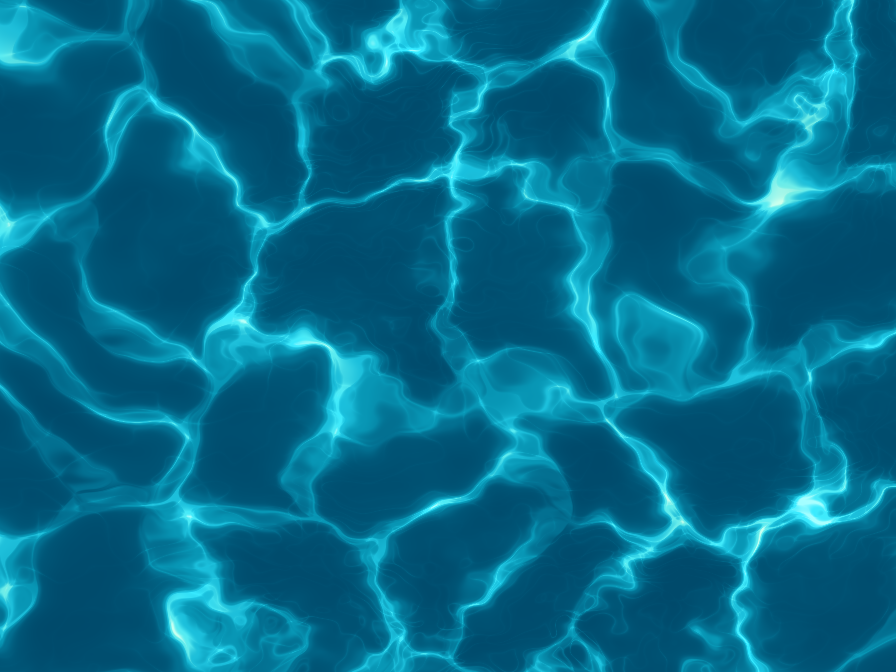
Write a WebGL 2 fragment shader that draws this texture.

```glsl
#version 300 es
precision highp float;
// Sunlit pool water: a net of bright caustic lines over deep teal.
// Two differently warped copies of one Voronoi net are drawn; where their
// cells disagree, a translucent sheet of folded light fills the gap.

uniform vec2 u_resolution;
out vec4 fragColor;

// Integer hash of a lattice point, each component in 0..1
vec2 hash2(vec2 cell) {
    uvec2 v = uvec2(ivec2(cell)) * 1664525u + 1013904223u;
    v.x += v.y * 1664525u;
    v.y += v.x * 1664525u;
    v ^= v >> 16u;
    v.x += v.y * 1664525u;
    v.y += v.x * 1664525u;
    v ^= v >> 16u;
    return vec2(v & 65535u) / 65535.0;
}

float cornerSlope(vec2 cell, vec2 offset) {
    float angle = 6.2832 * hash2(cell).x;
    return dot(vec2(cos(angle), sin(angle)), offset);
}

// Gradient noise, roughly -0.7..0.7
float noise(vec2 p) {
    vec2 i = floor(p), f = p - i;
    vec2 u = f * f * f * (f * (f * 6.0 - 15.0) + 10.0);
    vec2 e = vec2(1, 0);
    return mix(mix(cornerSlope(i, f), cornerSlope(i + e.xy, f - e.xy), u.x),
               mix(cornerSlope(i + e.yx, f - e.yx), cornerSlope(i + 1.0, f - 1.0), u.x), u.y);
}

vec2 noise2(vec2 p) {
    return vec2(noise(p), noise(p + vec2(37.3, 71.7)));
}

vec2 site(vec2 cell) {
    return cell + 0.08 + 0.84 * hash2(cell + 19.0);
}

// x: distance to the cell border, rounded at junctions; yz: cell index
vec3 net(vec2 p) {
    vec2 base = floor(p), cell = base, nearest = vec2(0);
    float best = 9.0;
    for (int y = -1; y <= 1; y++)
    for (int x = -1; x <= 1; x++) {
        vec2 c = base + vec2(x, y), r = site(c) - p;
        if (dot(r, r) < best) { best = dot(r, r); nearest = r; cell = c; }
    }
    float sum = 1e-9;
    for (int y = -2; y <= 2; y++)
    for (int x = -2; x <= 2; x++) {
        vec2 c = cell + vec2(x, y), r = site(c) - p;
        if (x != 0 || y != 0)
            sum += exp(-26.0 * dot(0.5 * (nearest + r), normalize(r - nearest)));
    }
    return vec3(max(0.0, -log(sum) / 26.0), cell);
}

// Sharp core and wide glow around a border
float caustic(float d, float strength) {
    return strength * (0.60 * exp(-d / 0.022) + 0.34 * exp(-d / 0.12));
}

vec3 waterColour(float t) {
    vec3 c = mix(vec3(0.0, 0.29, 0.42), vec3(0.0, 0.33, 0.46), smoothstep(-0.08, 0.08, t));
    c = mix(c, vec3(0.01, 0.44, 0.57), smoothstep(0.05, 0.25, t));
    c = mix(c, vec3(0.03, 0.59, 0.71), smoothstep(0.25, 0.50, t));
    c = mix(c, vec3(0.11, 0.75, 0.86), smoothstep(0.50, 0.75, t));
    c = mix(c, vec3(0.31, 0.92, 0.96), smoothstep(0.75, 1.00, t));
    return mix(c, vec3(0.72, 1.0, 0.97), smoothstep(1.05, 1.50, t));
}

void main() {
    vec2 p = gl_FragCoord.xy / u_resolution.y * 4.3 + vec2(3.0, 8.0);

    // Choppy zones have more ragged lines and finer ripples
    float choppy = smoothstep(-0.2, 0.35, noise(p * 0.45 + 5.0)
                   + 0.25 * (gl_FragCoord.x / u_resolution.x - 0.4));
    vec2 ragged = noise2(p * vec2(4.5, 6.5)) * mix(0.05, 0.17, choppy);
    vec2 q = p + 0.65 * noise2(p * 0.8) + 0.22 * noise2(p * 2.1 + 9.0) + ragged;
    vec2 fold = 0.62 * noise2(p * 1.15 + 23.0) + 0.10 * noise2(p * 3.3 + 41.0);

    // Two nets, each fading in and out along its lines
    vec3 a = net(q), b = net(q + fold);
    float fadeA = clamp(0.60 + 0.9 * noise(p * 1.3 + 60.0), 0.12, 1.1);
    float fadeB = clamp(0.50 + 1.1 * noise(p * 1.6 + 80.0), 0.08, 1.1);
    float light = caustic(a.x, fadeA) + caustic(b.x, fadeB) - 0.05;

    // Sheets of folded light between the nets, streaked inside
    float sheet = step(0.5, distance(a.yz, b.yz)) * smoothstep(0.0, 0.035, min(a.x, b.x));
    float streak = noise(q * vec2(3.0, 7.0) + 3.0 * fold);
    light += sheet * (0.18 + 0.24 * streak);

    // Thin filaments, strongest beside the net and in choppy zones
    float nearNet = exp(-min(a.x, b.x) / 0.14);
    float filament = exp(-abs(noise(q * vec2(2.2, 3.4) + 2.0 * ragged + 14.0)) / 0.035);
    float ripple = exp(-abs(noise(q * vec2(4.0, 8.0) + 4.0 * fold + 33.0)) / 0.06);
    light += (0.10 * filament + 0.17 * choppy * ripple) * (0.2 + nearNet);

    // Soft haze through the water
    light += 0.10 * noise(p * 0.9 + 50.0) + 0.05 * noise(p * vec2(2.0, 4.0) + 70.0);

    // Slight colour splitting on the hottest lines
    vec3 colour = waterColour(light);
    float split = noise(p * 2.4 + 90.0) * smoothstep(0.65, 1.1, light);
    colour += split * vec3(0.35, 0.02, -0.15);
    fragColor = vec4(clamp(colour, 0.0, 1.0), 1.0);
}
```
